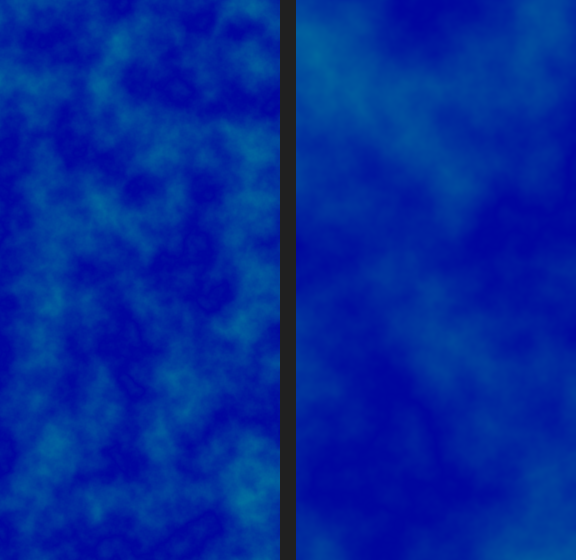
Left, the full canvas; right, a detail of the centre.
A Shadertoy shader for this texture:

```glsl
// Deep blue cloudy turbulence with teal wisps and dark, ring-like creases.
// Rotated octaves of gradient noise set the green level; its low end is folded
// back to crease the darkest pools, and ridged noise adds faint bright veins.

const float CELLS_ACROSS = 4.2;    // coarsest noise cells per canvas width
const int   OCTAVES      = 6;
const float GAIN         = 0.52;   // amplitude ratio between octaves
const float BLUE         = 0.62;
const float GREEN_MEAN   = 0.166;
const float CLOUD_GAIN   = 0.35;   // contrast of the clouds
const float VEIN_GAIN    = 0.13;   // contrast of the bright veins
const float VEIN_MEAN    = 0.17;   // keeps the veins from shifting the mean
const float FOLD_LEVEL   = 0.030;  // green level where the dark end folds back
const float FOLD_SOFT    = 0.010;  // rounding of the crease
const mat2  OCTAVE_TURN  = mat2(1.6, 1.2, -1.2, 1.6);  // rotate and double

// Random unit gradient for a lattice point
vec2 latticeGradient(vec2 cell) {
    vec3 h = fract(cell.xyx * vec3(0.1031, 0.1030, 0.0973));
    h += dot(h, h.yzx + 33.33);
    float angle = 6.28319 * fract((h.x + h.y) * h.z);
    return vec2(cos(angle), sin(angle));
}

// Gradient noise with quintic blending
float gradientNoise(vec2 p) {
    vec2 cell = floor(p);
    vec2 f = p - cell;
    vec2 blend = f * f * f * (f * (f * 6.0 - 15.0) + 10.0);
    vec2 right = vec2(1.0, 0.0);
    vec2 up = vec2(0.0, 1.0);
    float a = dot(latticeGradient(cell), f);
    float b = dot(latticeGradient(cell + right), f - right);
    float c = dot(latticeGradient(cell + up), f - up);
    float d = dot(latticeGradient(cell + 1.0), f - 1.0);
    return mix(mix(a, b, blend.x), mix(c, d, blend.x), blend.y);
}

// Sum of octaves, each turned to hide the lattice
float cloudNoise(vec2 p) {
    float total = 0.0;
    float amplitude = 1.0;
    for (int i = 0; i < OCTAVES; i++) {
        total += amplitude * gradientNoise(p);
        p = OCTAVE_TURN * p + vec2(17.3, 9.1);
        amplitude *= GAIN;
    }
    return total;
}

void mainImage(out vec4 fragColor, in vec2 fragCoord) {
    vec2 p = fragCoord / iResolution.x * CELLS_ACROSS + vec2(31.7, 12.4);

    // Clouds and veins
    float cloud = cloudNoise(p);
    float vein = VEIN_MEAN - abs(cloudNoise(p * 1.3 + vec2(71.0, 43.0)));
    float green = GREEN_MEAN + CLOUD_GAIN * cloud + VEIN_GAIN * vein;

    // Fold the dark end into creases
    green = length(vec2(green - FOLD_LEVEL, FOLD_SOFT)) + 0.5 * FOLD_LEVEL;

    fragColor = vec4(0.0, clamp(green, 0.0, 0.42), BLUE, 1.0);
}
```
